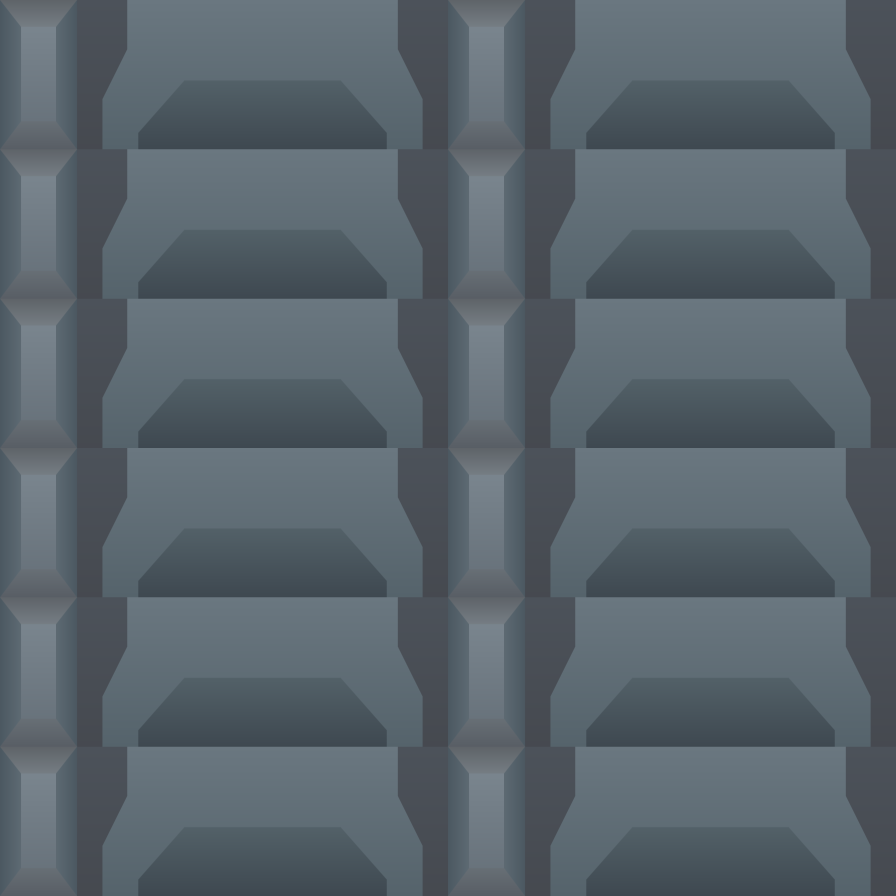
Reproduce this pattern procedurally as a WebGL 2 fragment shader.

```glsl
#version 300 es
precision highp float;
// Stacked slate wall panels with recessed trapezoids, split by bevelled pillars.

uniform vec2 u_resolution;
out vec4 fragColor;

const vec2 REPEATS = vec2(2.0, 6.0);
const float CELL_WIDTH = 3.0;        // cell height is 1
const float PILLAR_X = 0.258;
const float PILLAR_HALF = 0.258;
const float FACE_HALF = 0.117;
const float CAP_END = 0.18;          // depths are measured from the cell top
const float BASE_START = 0.8125;
const float PANEL_X = 1.758;
const float RECESS_TOP = 0.539;
const int ROW_SAMPLES = 4;

// Anti-aliased coverage of a signed distance
float cover(float d, float pixel) {
    return clamp(0.5 - d / pixel, 0.0, 1.0);
}

// Signed horizontal offset from a centre line that repeats with the cell
float offsetFrom(float x, float centre) {
    return mod(x - centre + 0.5 * CELL_WIDTH, CELL_WIDTH) - 0.5 * CELL_WIDTH;
}

// Distance to a symmetric side whose half width goes from w0 to w1 over t0..t1
float taperedSide(float x, float t, float t0, float t1, float w0, float w1) {
    float slope = (t > t0 && t < t1) ? (w1 - w0) / (t1 - t0) : 0.0;
    float halfWidth = mix(w0, w1, clamp((t - t0) / (t1 - t0), 0.0, 1.0));
    return (abs(x) - halfWidth) / sqrt(1.0 + slope * slope);
}

// Flared panel with a darker recess at its foot
vec3 paintPanel(vec3 base, float x, float t, float pixel) {
    vec3 panel = mix(vec3(0.416, 0.467, 0.502), vec3(0.333, 0.388, 0.420), t);
    float outer = taperedSide(x, t, 0.33, 0.664, 0.906, 1.072);
    vec3 col = mix(base, panel, cover(outer, pixel));

    float depth = (t - RECESS_TOP) / (1.0 - RECESS_TOP);
    vec3 recess = mix(vec3(0.325, 0.380, 0.408), vec3(0.243, 0.282, 0.314), depth);
    float inner = taperedSide(x, t, RECESS_TOP, 0.89, 0.523, 0.832);
    return mix(col, recess, cover(max(inner, RECESS_TOP - t), pixel));
}

// Pillar with shaded sides, a lit face and mitred cap and base
vec3 paintPillar(vec3 base, float x, float t, float pixel) {
    float sideLight = clamp((PILLAR_HALF - abs(x)) / (PILLAR_HALF - FACE_HALF), 0.0, 1.0);
    vec3 side = mix(vec3(0.295, 0.345, 0.380), vec3(0.365, 0.415, 0.450), sideLight);
    vec3 col = mix(base, side, cover(abs(x) - PILLAR_HALF, pixel));

    vec3 face = mix(vec3(0.495, 0.540, 0.575), vec3(0.390, 0.430, 0.465), t);
    col = mix(col, face, cover(abs(x) - FACE_HALF, pixel));

    vec3 cap = mix(vec3(0.370, 0.390, 0.410), vec3(0.460, 0.490, 0.515), t / CAP_END);
    float capSide = taperedSide(x, t, 0.0, CAP_END, PILLAR_HALF, FACE_HALF);
    col = mix(col, cap, cover(max(capSide, t - CAP_END), pixel));

    float footDepth = (t - BASE_START) / (1.0 - BASE_START);
    vec3 foot = mix(vec3(0.405, 0.435, 0.460), vec3(0.345, 0.367, 0.395), footDepth);
    float footSide = taperedSide(x, t, BASE_START, 1.0, FACE_HALF, PILLAR_HALF);
    return mix(col, foot, cover(max(footSide, BASE_START - t), pixel));
}

vec3 wall(vec2 uv, float pixel) {
    float x = fract(uv.x * REPEATS.x) * CELL_WIDTH;
    float t = 1.0 - fract(uv.y * REPEATS.y);
    vec3 col = mix(vec3(0.298, 0.322, 0.353), vec3(0.273, 0.287, 0.312), t);
    col = paintPanel(col, offsetFrom(x, PANEL_X), t, pixel);
    return paintPillar(col, offsetFrom(x, PILLAR_X), t, pixel);
}

void main() {
    float pixel = REPEATS.y / min(u_resolution.x, u_resolution.y);
    vec3 sum = vec3(0.0);
    // Vertical samples soften the joints between rows
    for (int i = 0; i < ROW_SAMPLES; i++) {
        float shift = (float(i) + 0.5) / float(ROW_SAMPLES) - 0.5;
        vec2 uv = (gl_FragCoord.xy + vec2(0.0, shift)) / u_resolution;
        sum += wall(uv, pixel);
    }
    fragColor = vec4(sum / float(ROW_SAMPLES), 1.0);
}
```
